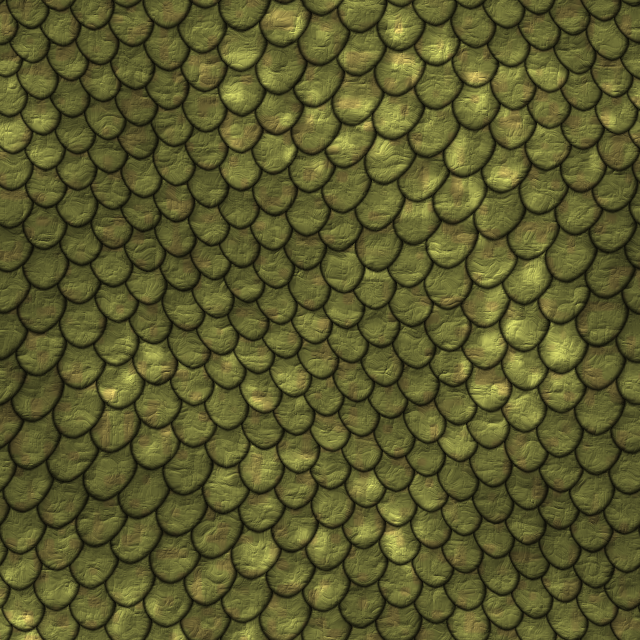
Write a three.js fragment shader that draws this pattern.

```glsl
// Overlapping olive reptile scales with pointed tips, rocky relief and mottled wear.
varying vec2 vUv;

float hash(vec2 p) {
  vec3 q = fract(vec3(p.xyx) * 0.1031);
  q += dot(q, q.yzx + 33.33);
  return fract((q.x + q.y) * q.z);
}

float noise(vec2 p) {
  vec2 i = floor(p), f = fract(p);
  f = f * f * f * (f * (f * 6.0 - 15.0) + 10.0);
  return mix(mix(hash(i), hash(i + vec2(1.0, 0.0)), f.x),
             mix(hash(i + vec2(0.0, 1.0)), hash(i + 1.0), f.x), f.y);
}

// Rough stone height: folded noise octaves over a bent domain.
float stone(vec2 p) {
  p += 0.012 * vec2(noise(p * 45.0), noise(p * 45.0 + 70.0));
  float height = 0.0, amplitude = 1.0, frequency = 34.0;
  for (int i = 0; i < 4; i++) {
    height += amplitude * abs(2.0 * noise(p * frequency + float(i) * 19.0) - 1.0);
    amplitude *= 0.5;
    frequency *= 2.07;
  }
  return height;
}

// Slow bending of the lattice, so scales grow and shrink across the canvas.
vec2 bend(vec2 p) {
  float wave = sin(6.2832 * (p.x + p.y - 0.92));
  vec2 ripple = sin(6.2832 * (p.yx * 2.0 + vec2(0.1, 0.4)));
  return p + 0.019 * wave + 0.005 * ripple;
}

// Radius in a scale whose tip is at the origin; the rim is at 1.
float scaleRadius(vec2 d) {
  float x = abs(d.x);
  return length(vec2(x / 0.65, max(0.0, 0.64 - d.y + 0.12 * x) / 0.64));
}

void main() {
  // Nine scales across, sixteen down, with a staggered row between each pair.
  vec2 lattice = bend(vUv) * vec2(18.0, 16.0);
  float topRow = floor(lattice.y * 2.0) + 1.0;
  vec2 cell = vec2(0.0), local = vec2(0.0);
  float inside = 0.0, gap = 1.0;

  // Upper rows cover lower ones, so the first hit is the visible scale.
  for (int i = 0; i < 6; i++) {
    float row = topRow - float(i);
    float stagger = mod(row, 2.0);
    float column = floor((lattice.x - stagger) * 0.5 + 0.5) * 2.0 + stagger;
    cell = vec2(column, row);
    vec2 jitter = vec2(hash(cell + 50.0), hash(cell + 90.0)) - 0.5;
    local = lattice - vec2(column, row * 0.5) - 0.13 * jitter;
    float radius = scaleRadius(local);
    if (radius < 1.0) {
      inside = 1.0 - radius;
      break;
    }
    gap = min(gap, radius - 1.0);
  }

  // Relief lit from above, with its own piece of stone on each scale.
  float tone = hash(cell + 20.0);
  vec2 grain = vUv + 3.0 * vec2(tone, hash(cell + 130.0));
  float relief = stone(grain) - stone(grain + vec2(-0.0006, 0.0016));

  // Broad light, scale tone and worn bright patches.
  float broad = noise(vUv * 5.0 + 8.0);
  float patches = noise(grain * 32.0 + 40.0);
  float shade = 0.72 + 0.34 * broad + 0.14 * tone + 0.2 * patches;
  shade += 0.55 * smoothstep(0.55, 0.95, patches) * smoothstep(0.35, 0.8, broad);
  shade += 0.12 * smoothstep(0.9, 0.25, local.y);
  shade *= clamp(1.0 + 1.35 * relief, 0.5, 1.6);

  // Rounded dark rim, and the shadow of the scales lying above.
  float rimWidth = 0.19 + 0.08 * local.x;
  shade *= mix(0.22, 1.0, smoothstep(-0.03, rimWidth, inside));
  shade *= mix(0.84, 1.0, smoothstep(0.1, 0.45, inside));
  shade *= mix(0.25, 1.0, smoothstep(-0.02, 0.1, gap));
  shade *= mix(0.82, 1.0, smoothstep(0.0, 0.5, gap));

  // Olive skin with faint brown stains.
  float stain = smoothstep(0.55, 0.9, noise(grain * 55.0 + 15.0));
  vec3 olive = mix(vec3(0.372, 0.376, 0.185), vec3(0.385, 0.35, 0.185), stain);
  gl_FragColor = vec4(olive * max(shade, 0.16), 1.0);
}
```
